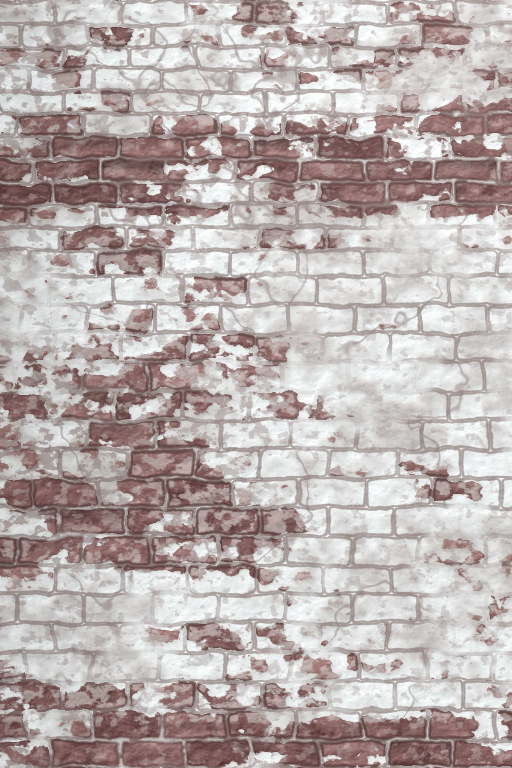
Reproduce this texture procedurally as a Shadertoy shader.

```glsl
// Weathered brick wall under flaking whitewash: staggered courses of rounded
// bricks, a noise field deciding where paint has peeled, then stains, chipped
// edges, cracks and joint shadows. Units are canvas heights.

float hash(vec2 p) {
    vec3 q = fract(p.xyx * 0.1031);
    q += dot(q, q.yzx + 33.33);
    return fract((q.x + q.y) * q.z);
}

float noise(vec2 p) {
    vec2 i = floor(p), f = fract(p);
    f = f * f * (3.0 - 2.0 * f);
    return mix(mix(hash(i), hash(i + vec2(1, 0)), f.x),
               mix(hash(i + vec2(0, 1)), hash(i + vec2(1, 1)), f.x), f.y);
}

float fbm(vec2 p) {
    float sum = 0.0, gain = 0.52;
    for (int i = 0; i < 5; i++) {
        sum += gain * noise(p);
        p = mat2(1.6, 1.2, -1.2, 1.6) * p + 17.3;
        gain *= 0.5;
    }
    return sum;
}

// Signed distance to a rounded brick centred in its cell
float brickDistance(vec2 cell, vec2 size) {
    vec2 q = abs(cell - 0.5) * size - 0.5 * size + 0.0058;
    return length(max(q, 0.0)) + min(max(q.x, q.y), 0.0) - 0.003;
}

// How strongly each part of the wall has lost its paint
float wearAt(vec2 p) {
    float band = smoothstep(0.705, 0.725, p.y)
               * (1.0 - smoothstep(0.79, 0.83, p.y - 0.09 * p.x));
    float left = smoothstep(0.22, 0.31, p.y) * (1.0 - smoothstep(0.5, 0.57, p.y))
               * (1.0 - smoothstep(0.1, 0.52, p.x));
    float foot = 1.0 - smoothstep(0.05, 0.075, p.y);
    float top = smoothstep(0.76, 0.9, p.y);
    float clean = smoothstep(0.3, 0.5, p.x) * smoothstep(0.42, 0.5, p.y)
                * (1.0 - smoothstep(0.66, 0.71, p.y));
    return 0.03 + 0.27 * band + 0.2 * left + 0.25 * foot + 0.07 * top - 0.12 * clean;
}

void mainImage(out vec4 fragColor, in vec2 fragCoord) {
    vec2 uv = fragCoord / iResolution.y;
    float px = 1.0 / iResolution.y;
    vec2 p = uv + 0.012 * (vec2(fbm(uv * 32.0), fbm(uv * 32.0 + 40.0)) - 0.5);

    // Staggered courses, thinner in the upper third
    vec2 size = vec2(0.087, 1.0 / (26.5 + 7.5 * step(0.66, p.y)));
    vec2 wall = vec2(p.x / size.x, p.y * 26.5 + 7.5 * max(p.y - 0.66, 0.0));
    float row = floor(wall.y);
    wall.x += 0.5 * mod(row, 2.0) + 0.3 * hash(vec2(row, 3.0));
    vec2 id = floor(wall), cell = fract(wall);
    float tone = hash(id + 9.0);
    float d = brickDistance(cell, size);
    float inside = 1.0 - smoothstep(-px, px, d);

    // Noise layers
    float broad = fbm(p * vec2(14.0, 22.0));
    float detail = fbm(p * vec2(50.0, 68.0) + 7.0);
    float grain = fbm(uv * vec2(95.0, 125.0) + 31.0);
    float stain = fbm(uv * vec2(8.0, 11.0) + 60.0);
    float relief = detail - fbm((p + vec2(-0.0015, 0.002)) * vec2(50.0, 68.0) + 7.0);

    // Peeled area
    float wear = wearAt(uv);
    float peel = 0.65 * (broad - 0.5) + 0.5 * (detail - 0.5)
               + 0.26 * (hash(id) - 0.5) + wear - 0.2 - 0.07 * (1.0 - inside);
    float bare = smoothstep(-0.025, 0.025, peel);
    float solid = smoothstep(0.16, 0.28, wear);

    // Whitewash with grey stains, pits and slight relief
    float dirt = 0.5 * smoothstep(0.0, 0.22, wear)
               + 0.25 * (1.0 - smoothstep(0.0, 0.3, uv.x));
    vec3 paint = mix(vec3(0.93, 0.945, 0.945), vec3(0.78, 0.765, 0.755),
                     smoothstep(0.42, 0.72, 0.55 * stain + 0.45 * detail + 0.12 * dirt));
    paint += 0.45 * relief;
    float pits = smoothstep(0.57, 0.72, grain + 0.16 * (broad - 0.5) + 0.07 * dirt);
    paint = mix(paint, vec3(0.59, 0.53, 0.52), pits * (0.3 + 0.5 * dirt));

    // Cracks follow some joints and wander across others
    float gate = smoothstep(0.4, 0.6, fbm(uv * 10.0 + 80.0) + 0.1 * dirt);
    float joint = 1.0 - smoothstep(0.0006, 0.0014 + px, abs(d - 0.0015));
    float wander = 1.0 - smoothstep(0.0, 0.014, abs(fbm(p * 6.0 + 12.0) - 0.5));
    paint = mix(paint, vec3(0.5, 0.43, 0.42), joint * (0.1 + 0.5 * gate));
    paint = mix(paint, vec3(0.54, 0.48, 0.47), 0.5 * wander * gate);

    // Bare brick, dusted with leftover lime
    vec3 brick = mix(vec3(0.38, 0.25, 0.25), vec3(0.63, 0.48, 0.47),
                     clamp(0.5 * tone + 1.3 * (detail - 0.3), 0.0, 1.0));
    float lime = smoothstep(0.46, 0.66, grain + 0.12 * (0.5 - solid));
    brick = mix(brick, vec3(0.77, 0.73, 0.72), lime * mix(0.75, 0.4, solid));
    brick *= 1.0 - 0.3 * step(0.86, tone) * solid * smoothstep(0.3, 0.8, cell.y);
    brick += 0.5 * relief;

    // Mortar and the shadow cast along brick edges
    vec3 mortar = mix(vec3(0.80, 0.78, 0.77), vec3(0.55, 0.47, 0.46),
                      smoothstep(0.42, 0.62, detail));
    vec3 under = mix(mortar, brick, inside);
    float rim = 1.0 - smoothstep(0.0005, 0.002 + px, abs(d));
    under = mix(under, vec3(0.3, 0.19, 0.19), rim * (0.3 + 0.35 * gate));

    // Flaked paint edge, then soft light from the upper right
    vec3 color = mix(paint, under, bare);
    float lip = exp(-abs(peel) / 0.016);
    color = mix(color, vec3(0.54, 0.45, 0.44), 0.3 * lip);
    color *= 1.0 - 0.07 * (1.0 - smoothstep(0.0, 0.25, uv.x));
    color += 0.05 * exp(-9.0 * dot(uv - vec2(0.54, 0.89), uv - vec2(0.54, 0.89)));
    fragColor = vec4(clamp(color, 0.0, 1.0), 1.0);
}
```
